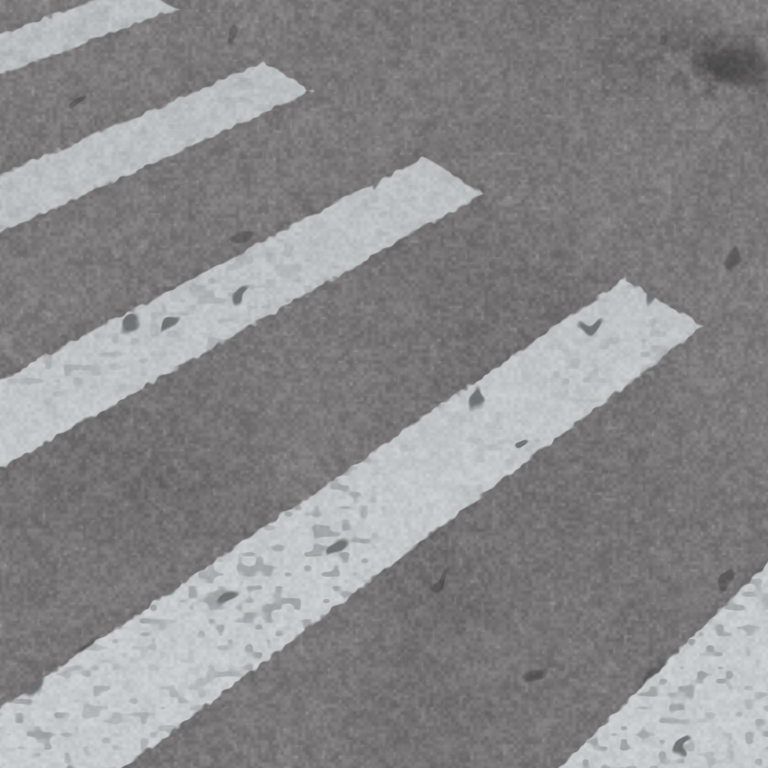
Reproduce this texture procedurally as a WebGL 2 fragment shader.

```glsl
#version 300 es
precision highp float;

uniform vec2 u_resolution;
out vec4 fragColor;

#define VANISH vec2(2.669, 1.911)      // where the stripe edges converge
#define END_LINE vec3(-0.6, -1.0, 1.125) // line through all stripe ends
#define STRIPE_FILL 0.325              // painted part of one repeat
#define EDGE_SOFT 0.0022
#define EDGE_ROUGH 0.006
#define GRAIN 0.085
#define CHIP_CHANCE 0.24
#define STAIN_CHANCE 0.34
#define ASPHALT vec3(0.468, 0.460, 0.463)
#define PAINT_FAR vec3(0.735, 0.747, 0.752)
#define PAINT_NEAR vec3(0.778, 0.792, 0.797)
#define CHIP vec3(0.400, 0.418, 0.422)

float hash(vec2 p) {
  vec3 q = fract(p.xyx * 0.1031);
  q += dot(q, q.yzx + 33.33);
  return fract((q.x + q.y) * q.z);
}

float noise(vec2 p) {
  vec2 i = floor(p), f = fract(p);
  f = f * f * (3.0 - 2.0 * f);
  return mix(mix(hash(i), hash(i + vec2(1, 0)), f.x),
             mix(hash(i + vec2(0, 1)), hash(i + vec2(1, 1)), f.x), f.y);
}

float fbm(vec2 p) {
  float sum = 0.0, amp = 0.5;
  for (int i = 0; i < 4; i++) {
    sum += amp * noise(p);
    p = p * 2.07 + 17.3;
    amp *= 0.5;
  }
  return sum / 0.9375;
}

// Scattered elongated blots, rarer and smaller with distance
float blots(vec2 p, float cells, float chance, float radius) {
  vec2 q = p * cells, cell = floor(q);
  float cover = 0.0;
  for (int j = -1; j <= 1; j++)
    for (int i = -1; i <= 1; i++) {
      vec2 id = cell + vec2(i, j);
      float far = clamp(id.y / cells, 0.0, 1.0);
      if (hash(id + 41.7) > chance * (1.0 - 0.7 * far)) continue;
      vec2 d = q - id - 0.2 - 0.6 * vec2(hash(id + 5.1), hash(id + 23.9));
      float a = 0.2 + 1.3 * hash(id + 71.3);
      d = mat2(cos(a), -sin(a), sin(a), cos(a)) * d;
      float size = cells * radius * (0.5 + 0.6 * hash(id + 88.2)) * (1.0 - 0.35 * far);
      cover = max(cover, 1.0 - smoothstep(0.55, 1.1, length(d * vec2(0.75, 1.7)) / size));
    }
  return cover;
}

// Stripe number: project from the vanishing point onto the end line
float stripeCoord(vec2 p) {
  float atVanish = dot(END_LINE, vec3(VANISH, 1.0));
  float t = atVanish / (atVanish - dot(END_LINE, vec3(p, 1.0)));
  float x = VANISH.x + t * (p.x - VANISH.x);
  return (x - 0.1777) / (0.1323 + 0.098 * x);
}

// Signed distance to the nearest painted stripe, negative inside
float stripeDistance(vec2 p) {
  float s = stripeCoord(p);
  float slope = length(vec2(dFdx(s), dFdy(s)) * u_resolution);
  float fromCentre = abs(fract(s - 0.5 * STRIPE_FILL + 0.5) - 0.5);
  float side = (fromCentre - 0.5 * STRIPE_FILL) / slope;
  float end = -dot(END_LINE, vec3(p, 1.0)) / length(END_LINE.xy);
  return max(side, end);
}

void main() {
  vec2 p = gl_FragCoord.xy / u_resolution;
  float near = 1.0 - smoothstep(0.1, 0.95, p.y);
  float fine = noise(p * 210.0) - 0.5;
  float coarse = noise(p * 85.0 + 9.0) - 0.5;
  float patches = fbm(p * 5.0 + 3.0);
  vec2 warped = p + 0.014 * (vec2(noise(p * 65.0), noise(p * 65.0 + 50.0)) - 0.5);

  float dist = stripeDistance(p);
  float rough = dist + EDGE_ROUGH * (noise(p * 120.0) - 0.5);
  float soft = max(EDGE_SOFT, 1.0 / u_resolution.y);
  float painted = 1.0 - smoothstep(-soft, soft, rough);

  // Asphalt: grain, broad tone, pale flecks and dark stains
  vec3 road = ASPHALT + GRAIN * (fine + 0.6 * coarse) + 0.09 * (patches - 0.5);
  road += 0.016 * (p.y - 0.45) + 0.05 * smoothstep(0.78, 1.0, noise(p * 140.0 + 31.0));
  road -= 0.025 * exp(-90.0 * max(dist, 0.0));
  float stain = 0.55 * blots(warped + 0.37, 7.0, STAIN_CHANCE, 0.022);
  float smudge = exp(-dot(pow((p - vec2(0.93, 0.913)) / vec2(0.06, 0.03), vec2(2.0)),
                          vec2(1.0)) * 0.5) * smoothstep(0.35, 0.65, fbm(p * 24.0));
  road *= 1.0 - 0.4 * max(stain, smudge);

  // Paint: brighter up close, pitted and chipped
  vec3 paint = mix(PAINT_FAR, PAINT_NEAR, near) + 0.06 * (fine + 0.6 * coarse);
  float pits = smoothstep(0.6, 0.86, noise(p * vec2(80.0, 115.0) + 7.0));
  pits *= smoothstep(0.36, 0.68, patches) * (0.25 + 0.75 * near);
  paint = mix(paint, CHIP, 0.42 * pits);
  float chips = blots(warped, 15.0, CHIP_CHANCE, 0.019);
  paint = mix(paint, CHIP + 0.3 * GRAIN * fine, 0.9 * chips);

  fragColor = vec4(mix(road, paint, painted), 1.0);
}
```
